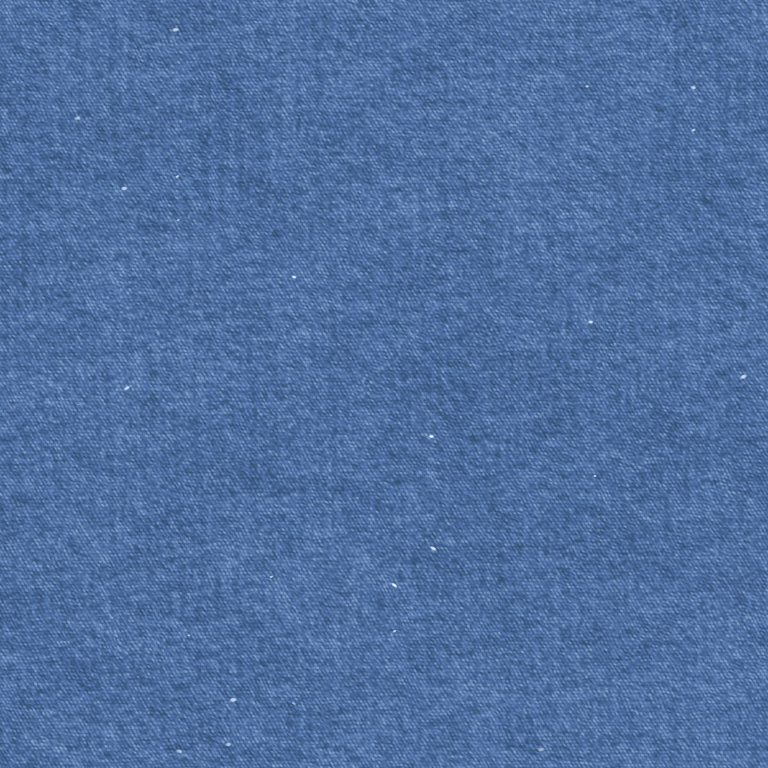
Give the GLSL for this texture, as a three.js fragment shader.

```glsl
// Washed blue denim: fine slanted stitches in brick order, grained by
// slanted fibres and lightly faded by streaks and soft clouds of noise,
// with a sparse scatter of pale lint flecks and a few dark slubs.

varying vec2 vUv;

float hash(vec2 p) {
  return fract(sin(dot(p, vec2(127.1, 311.7))) * 43758.5453);
}

// Smooth value noise, centred on zero
float noise(vec2 p) {
  vec2 i = floor(p);
  vec2 f = fract(p);
  f = f * f * (3.0 - 2.0 * f);
  float low = mix(hash(i), hash(i + vec2(1.0, 0.0)), f.x);
  float high = mix(hash(i + vec2(0.0, 1.0)), hash(i + vec2(1.0, 1.0)), f.x);
  return mix(low, high, f.y) - 0.5;
}

// Slanted stitches, every other row shifted by half a stitch
float weave(vec2 uv) {
  vec2 p = uv * vec2(190.0, 218.0);
  p += 0.9 * vec2(noise(uv * 31.0), noise(uv * 27.0 + 40.0));
  p.x += 0.5 * mod(floor(p.y), 2.0);
  vec2 f = fract(p);
  f.y += 0.6 * (f.x - 0.5);
  vec2 bump = max(sin(3.14159 * f), 0.0);
  return bump.x * bump.y * (0.4 + 1.2 * hash(floor(p))) - 0.375;
}

// Uneven dye and wear, from single fibres to broad clouds
float fading(vec2 uv) {
  vec2 slant = vec2(uv.x, uv.y + 0.4 * uv.x);
  float tone = 2.4 * noise(slant * vec2(300.0, 430.0) + 11.0);
  tone += 1.6 * noise(slant * vec2(165.0, 240.0) + 23.0);
  tone += 0.8 * noise(uv * vec2(30.0, 190.0) + 37.0);
  tone += 0.75 * noise(uv * vec2(50.0, 68.0) + 53.0);
  tone += 0.5 * noise(uv * vec2(13.0, 18.0) + 71.0);
  tone += 0.4 * noise(uv * vec2(3.0, 4.0) + 89.0);
  return tone;
}

// Soft tilted specks in a random share of the grid cells
float flecks(vec2 uv, float grid, float share, float radius, float seed) {
  vec2 cell = floor(uv * grid);
  vec2 key = cell + seed;
  vec2 centre = 0.25 + 0.5 * vec2(hash(key + 3.1), hash(key + 7.7));
  vec2 d = (fract(uv * grid) - centre) / grid;
  d.y += d.x * (hash(key + 5.3) - 0.5);
  float size = radius * mix(0.55, 1.2, hash(key + 9.2));
  float speck = 1.0 - smoothstep(0.4, 1.3, length(d * vec2(1.0, 1.6)) / size);
  return speck * step(1.0 - share, hash(key)) * mix(0.5, 1.0, hash(key + 1.9));
}

void main() {
  float tone = 0.05 + 1.9 * weave(vUv) + fading(vUv);
  tone += 1.8 * flecks(vUv, 64.0, 0.07, 0.0022, 17.0);
  tone -= 1.8 * flecks(vUv, 9.0, 0.04, 0.006, 61.0);
  tone = clamp(tone, -2.4, 2.8);

  // Indigo ramp: greyer in the hollows, paler on worn threads
  vec3 indigo = vec3(0.304, 0.432, 0.632);
  vec3 wear = vec3(0.055, 0.058, 0.067);
  vec3 bleach = vec3(0.006, 0.004, -0.007);
  vec3 color = indigo + wear * tone + bleach * tone * tone;

  // Bright lint on top
  float lint = flecks(vUv, 15.0, 0.09, 0.0038, 5.0);
  color = mix(color, vec3(0.90, 0.95, 1.0), lint);
  gl_FragColor = vec4(color, 1.0);
}
```
